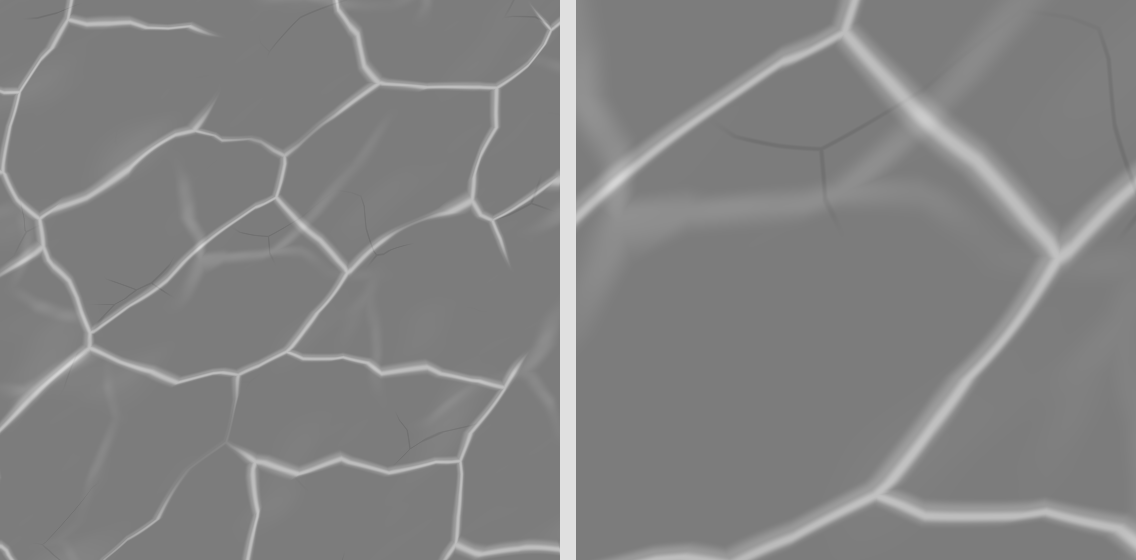
Left, the full canvas; right, a detail of the centre.
A Shadertoy shader for this texture map:

```glsl
// Grey stone with pale, kinked veins, ghost veins and hairline cracks.

const vec3  STONE_COLOR   = vec3(0.487);
const vec2  GRAIN_AXIS    = vec2(0.82, 0.572);  // direction the cells stretch along
const vec2  VEIN_CELLS    = vec2(2.7, 4.2);     // cells per canvas, along and across the grain
const vec2  GHOST_CELLS   = vec2(2.9, 5.0);
const vec2  CRACK_CELLS   = vec2(4.5, 6.5);
const float CORE_WIDTH    = 0.0056;
const float HALO_WIDTH    = 0.0115;
const float GHOST_WIDTH   = 0.017;
const float CRACK_WIDTH   = 0.0024;
const float CORE_LIGHT    = 0.14;
const float HALO_LIGHT    = 0.115;
const float GHOST_LIGHT   = 0.085;
const float CRACK_DARK    = 0.045;
const float CLOUD_LIGHT   = 0.028;
const float STREAK_LIGHT  = 0.012;
const float KINK_SCALE    = 13.0;               // kinks per canvas
const float KINK_AMOUNT   = 0.019;
const float BEND_SCALE    = 4.0;
const float BEND_AMOUNT   = 0.045;
const vec2  HALO_SHIFT    = vec2(0.0016, -0.0018);

vec2 hash2(vec2 p) {
    vec3 h = fract(p.xyx * vec3(0.1031, 0.1030, 0.0973));
    h += dot(h, h.yzx + 33.33);
    return fract((h.xx + h.yz) * h.zy);
}

float cornerGradient(vec2 cell, vec2 corner, vec2 f) {
    return dot(hash2(cell + corner) * 2.0 - 1.0, f - corner);
}

float gradientNoise(vec2 p) {
    vec2 i = floor(p), f = fract(p);
    vec2 u = f * f * f * (f * (f * 6.0 - 15.0) + 10.0);
    vec2 e = vec2(0.0, 1.0);
    return mix(mix(cornerGradient(i, e.xx, f), cornerGradient(i, e.yx, f), u.x),
               mix(cornerGradient(i, e.xy, f), cornerGradient(i, e.yy, f), u.x), u.y);
}

// Piecewise linear offset on a triangle grid: bends straight lines into polylines.
vec2 kinkOffset(vec2 p) {
    vec2 i = floor(p), f = fract(p);
    vec2 side = f.x > f.y ? vec2(1.0, 0.0) : vec2(0.0, 1.0);
    float high = max(f.x, f.y), low = min(f.x, f.y);
    return hash2(i) * (1.0 - high) + hash2(i + side) * (high - low)
         + hash2(i + 1.0) * low - 0.5;
}

vec2 alongGrain(vec2 p) {
    return vec2(dot(p, GRAIN_AXIS), dot(p, vec2(-GRAIN_AXIS.y, GRAIN_AXIS.x)));
}

vec2 cellPoint(vec2 cell, float seed) {
    return 0.08 + 0.84 * hash2(cell + seed);
}

// Distance, in canvas units, to the nearest border of stretched Voronoi cells.
float borderDistance(vec2 p, vec2 cells, float seed) {
    p += BEND_AMOUNT * vec2(gradientNoise(p * BEND_SCALE + seed),
                            gradientNoise(p * BEND_SCALE + seed + 31.7));
    p += 2.0 * KINK_AMOUNT * kinkOffset(p * KINK_SCALE + seed);
    vec2 q = alongGrain(p) * cells;
    vec2 home = floor(q), f = fract(q);
    vec2 nearCell = vec2(0.0), nearPoint = vec2(0.0);
    float nearest = 1e3;
    for (int y = -1; y <= 1; y++)
    for (int x = -1; x <= 1; x++) {
        vec2 cell = vec2(x, y);
        vec2 r = cell + cellPoint(home + cell, seed) - f;
        if (dot(r, r) < nearest) { nearest = dot(r, r); nearCell = cell; nearPoint = r; }
    }
    float border = 1e3;
    for (int y = -2; y <= 2; y++)
    for (int x = -2; x <= 2; x++) {
        if (x == 0 && y == 0) continue;
        vec2 cell = nearCell + vec2(x, y);
        vec2 r = cell + cellPoint(home + cell, seed) - f;
        vec2 n = normalize(r - nearPoint);
        border = min(border, dot(0.5 * (r + nearPoint), n) / length(n * cells));
    }
    return border;
}

float ridge(float dist, float flatPart, float width) {
    return 1.0 - smoothstep(flatPart * width, width, dist);
}

void mainImage(out vec4 fragColor, in vec2 fragCoord) {
    vec2 p = fragCoord / iResolution.y;
    vec2 grain = alongGrain(p);

    // Soft clouds and fine brushed streaks along the grain
    float cloud = smoothstep(0.12, 0.55, gradientNoise(grain * vec2(4.0, 9.0) + 5.3));
    float streak = gradientNoise(grain * vec2(7.0, 38.0) + 17.0);
    float light = CLOUD_LIGHT * cloud + STREAK_LIGHT * streak * (0.3 + cloud);

    // Hairline cracks, present only in patches
    float crackMask = smoothstep(0.08, 0.3, gradientNoise(p * 6.0 + 43.0));
    light -= CRACK_DARK * crackMask * ridge(borderDistance(p, CRACK_CELLS, 71.0), 0.1, CRACK_WIDTH);

    // Ghost veins: broad, faint and broken
    float ghostMask = smoothstep(0.0, 0.35, gradientNoise(p * 4.2 + 9.0));
    float ghost = ridge(borderDistance(p, GHOST_CELLS, 37.0), 0.05, GHOST_WIDTH);
    light += GHOST_LIGHT * ghostMask * ghost * (0.85 + 0.6 * streak);

    // Main veins: sharp core over a slightly shifted halo, tapering to open ends
    float taper = smoothstep(-0.27, -0.07, gradientNoise(p * 3.3 + 2.0));
    float swell = (0.4 + 0.6 * taper) * (1.0 + 0.6 * gradientNoise(p * 8.0 + 61.0));
    float core = ridge(borderDistance(p, VEIN_CELLS, 13.0), 0.08, CORE_WIDTH * swell);
    float halo = ridge(borderDistance(p + HALO_SHIFT, VEIN_CELLS, 13.0), 0.25, HALO_WIDTH * swell);
    light += taper * (CORE_LIGHT * core + HALO_LIGHT * halo);

    fragColor = vec4(STONE_COLOR + light, 1.0);
}
```
